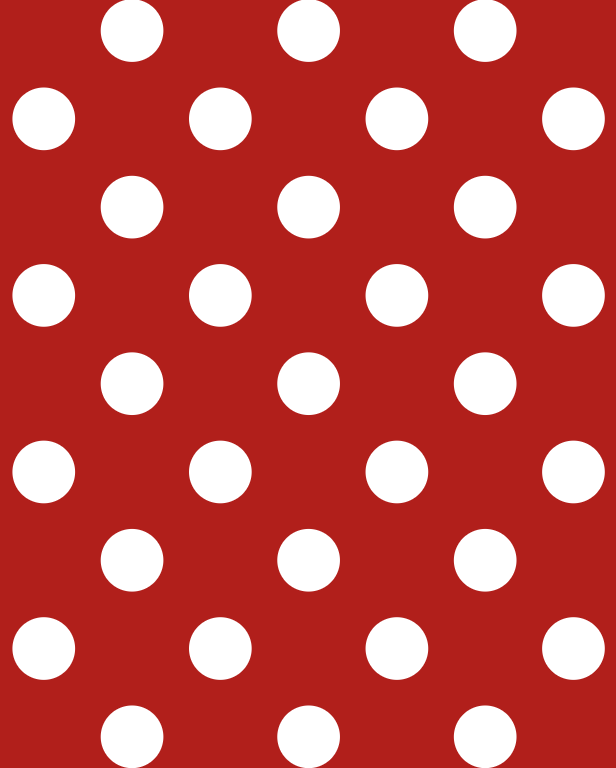
This pattern is drawn by a Shadertoy shader. Its source:

```glsl
// Lengths are fractions of the canvas height.
const float DOT_PITCH = 0.2299;
const float DOT_RADIUS = 0.0408;
const vec2 LATTICE_CENTER = vec2(0.0008, 0.0004);
const vec3 RED_GROUND = vec3(0.696, 0.120, 0.106);
const vec3 WHITE_DOT = vec3(1.0);

// Distance to the nearest point of a square lattice.
float latticeDistance(vec2 p, float pitch) {
    vec2 cell = p / pitch;
    return length(cell - floor(cell + 0.5)) * pitch;
}

// Signed distance to dots on two square lattices, offset by half a pitch.
float staggeredDots(vec2 p) {
    float mainDots = latticeDistance(p, DOT_PITCH);
    float offsetDots = latticeDistance(p - 0.5 * DOT_PITCH, DOT_PITCH);
    return min(mainDots, offsetDots) - DOT_RADIUS;
}

void mainImage(out vec4 fragColor, in vec2 fragCoord) {
    vec2 p = (fragCoord - 0.5 * iResolution.xy) / iResolution.y - LATTICE_CENTER;

    // Coverage over about one pixel smooths the rims.
    float pixel = 1.0 / iResolution.y;
    float coverage = clamp(0.5 - staggeredDots(p) / pixel, 0.0, 1.0);

    fragColor = vec4(mix(RED_GROUND, WHITE_DOT, coverage), 1.0);
}
```
